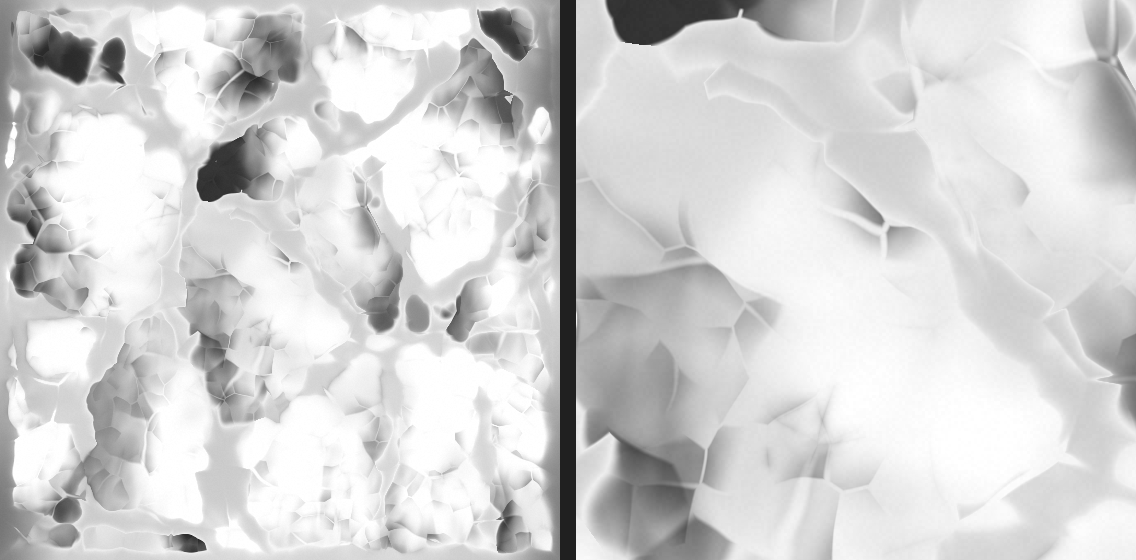
Left: the whole. Right: its middle third, enlarged.
This texture map is drawn by a Shadertoy shader. Its source:

```glsl
// Occlusion map of a rough stone wall: pale chipped stones set in soft grey mortar.
// A weighted Voronoi diagram lays out large and small stones, cellular noise chips
// and creases them, and layered sines drive the bends, shadows and mortar tone.

vec2 hash2(vec2 c) {
    vec3 v = fract(c.xyx * vec3(.1031, .1030, .0973));
    v += dot(v, v.yzx + 33.33);
    return fract((v.xx + v.yz) * v.zy);
}

// Layered, rotated sines, roughly -1 to 1
float waves(vec2 p) {
    float sum = 0., amp = .55;
    for (int i = 0; i < 5; i++) {
        sum += amp * sin(p.x + 1.4 * sin(p.y * .8 + 1.)) * cos(p.y + 1.1 * sin(p.x * .7));
        p = mat2(1.5, 1.1, -1.1, 1.5) * p + 2.7;
        amp *= .55;
    }
    return sum;
}

// Cellular noise: nearest distance, gap to the second nearest, tilt of the facet
vec3 facets(vec2 p) {
    vec2 home = floor(p);
    float first = 9., second = 9., tilt = 0.;
    for (int y = -1; y <= 1; y++)
    for (int x = -1; x <= 1; x++) {
        vec2 c = home + vec2(x, y);
        vec2 r = p - c - hash2(c);
        float d = length(r);
        if (d < first) {
            second = first;
            first = d;
            float a = 6.283 * hash2(c + 31.).x;
            tilt = dot(r, vec2(cos(a), sin(a)));
        } else second = min(second, d);
    }
    // The tilt fades at the cell border so that facets join without steps
    return vec3(first, second - first, max(tilt, 0.) * smoothstep(0., .1, second - first));
}

struct Stone { vec2 offset; float edge, weight; vec2 id; };

vec2 site(vec2 c) { return c + .08 + .84 * hash2(c); }
float siteWeight(vec2 c) { return 1.4 * pow(hash2(c + 57.).x, 2.5); }

// Power diagram: heavy sites swallow their neighbours and make large stones
Stone findStone(vec2 p) {
    vec2 home = floor(p), best = home;
    float nearest = 99.;
    for (int y = -2; y <= 2; y++)
    for (int x = -2; x <= 2; x++) {
        vec2 c = home + vec2(x, y), r = p - site(c);
        float d = dot(r, r) - siteWeight(c);
        if (d < nearest) { nearest = d; best = c; }
    }
    // Smooth minimum of the distances to all bisectors, kept tight for hard corners
    float sum = 1e-6;
    for (int y = -2; y <= 2; y++)
    for (int x = -2; x <= 2; x++) {
        vec2 c = home + vec2(x, y), r = p - site(c);
        if (c == best) continue;
        float d = dot(r, r) - siteWeight(c);
        sum += exp(-28. * (d - nearest) / (2. * distance(site(c), site(best))));
    }
    return Stone(p - site(best), -log(sum) / 28., siteWeight(best), hash2(best + 91.));
}

void mainImage(out vec4 fragColor, in vec2 fragCoord) {
    vec2 uv = fragCoord / iResolution.xy;
    vec2 bend = vec2(waves(uv * 7.), waves(uv * 7. + 19.));
    vec3 coarse = facets(uv * 12. + bend * .35);
    vec3 fine = facets(uv * 27. + bend);
    Stone stone = findStone((uv + .026 * bend) * vec2(5.8, 4.7) + 12.);

    // Signed depth inside the stone, with chipped outline and a mortar frame
    float chips = .034 * (.42 - coarse.x) + .014 * (.42 - fine.x) - .03 * coarse.z;
    vec2 rim = min(uv, 1. - uv);
    float depth = stone.edge / 5.2 - .008 - .011 * waves(uv * 9. + 5.) + chips;
    depth = min(depth, min(rim.x, rim.y) - .018 + .6 * chips);

    // Mortar: brighter along the stones, darker toward the left and right sides
    float mortar = .81 + .07 * waves(uv * 4. + 3.) + .12 * exp(min(depth, 0.) / .007);
    mortar -= .3 * smoothstep(.12, 0., rim.x) * (.6 + .5 * sin(uv.y * 8. + 1.));

    // One-sided shadow per stone, broken by facets; small stones darken all over
    float angle = 6.283 * stone.id.x;
    float small = 1. - smoothstep(0., .5, stone.weight);
    float reach = dot(stone.offset, vec2(cos(angle), .5 * sin(angle))) / (.4 + .5 * stone.weight);
    reach += .45 * waves(uv * vec2(15., 8.)) + .4 * small + .5 * coarse.z + .3 * fine.z;
    float shadow = smoothstep(.08, 1.05, reach) * mix(.45, .95, stone.id.y);
    shadow *= 1. - .7 * step(.5, stone.id.x) * exp(-max(depth, 0.) / .006);

    // Facets and short faint creases gather in small patches
    float worn = smoothstep(.1, .75, waves(uv * 15. + 8.));
    float chipped = worn * (.7 * coarse.z * coarse.z + .5 * fine.z * fine.z);
    float broken = smoothstep(0., .6, waves(uv * 38. + 2.));
    float crease = broken * ((.03 + .12 * worn) * exp(-coarse.y * 20.) + .12 * worn * exp(-fine.y * 10.));
    float veil = .16 * smoothstep(.15, .8, waves(uv * 5. + 14.));
    float face = (1. - shadow) * (1. - chipped - crease - veil);

    // Blend with an edge that is crisp in places and melts away in others
    float blur = mix(.002, .016, smoothstep(-.05, .6, waves(uv * 8. + 23.)));
    float tone = mix(mortar, face, smoothstep(-.001, blur, depth));

    // Contact shade at some edges, then a faint grain
    tone -= .2 * smoothstep(.2, .7, waves(uv * 11. + 40.)) * exp(-abs(depth) / .006);
    tone += .014 * (hash2(floor(uv * 512.)).x - .5);
    fragColor = vec4(vec3(clamp(tone, .17, 1.)), 1.);
}
```
